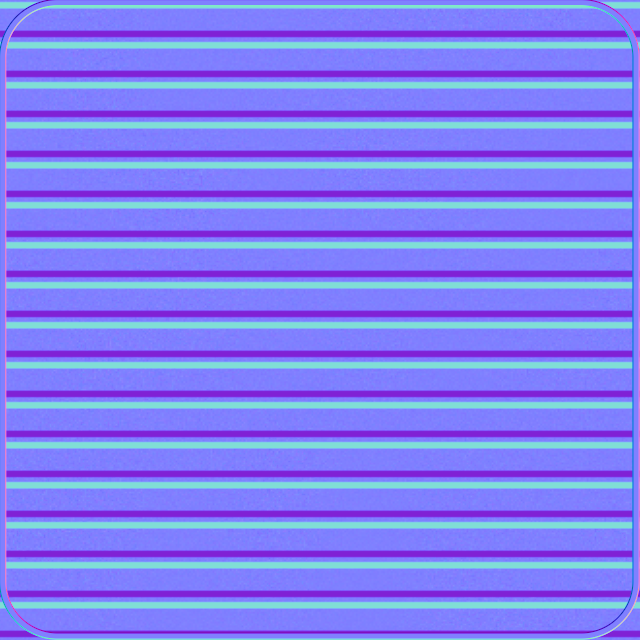
This texture map is drawn by a Shadertoy shader. Its source:

```glsl
vec2 hash22(vec2 cell) {
    vec3 h = fract(cell.xyx * vec3(0.1031, 0.1030, 0.0973));
    h += dot(h, h.yzx + 33.33);
    return fract((h.xx + h.yz) * h.zy);
}

// Two independent channels of value noise, each in -1..1
vec2 noise2(vec2 p) {
    vec2 i = floor(p), f = fract(p);
    f = f * f * (3.0 - 2.0 * f);
    vec2 low = mix(hash22(i), hash22(i + vec2(1, 0)), f.x);
    vec2 high = mix(hash22(i + vec2(0, 1)), hash22(i + 1.0), f.x);
    return 2.0 * mix(low, high, f.y) - 1.0;
}

float stripe(float offset, float soft) {
    return 1.0 - smoothstep(0.082 - soft, 0.082 + soft, abs(offset));
}

float edgeLine(float dist, float pixel) {
    return clamp((0.0009 - abs(dist)) / pixel + 0.5, 0.0, 1.0);
}

void mainImage(out vec4 fragColor, in vec2 fragCoord) {
    vec2 uv = fragCoord / iResolution.xy;
    float pixel = 1.0 / min(iResolution.x, iResolution.y);

    // Sixteen grooves, each with a downward and an upward slope
    float phase = fract(uv.y * 16.0);
    float soft = max(0.027, 8.0 * pixel);
    float slope = stripe(phase - 0.869, soft) - stripe(phase - 0.152, soft);
    vec2 tilt = vec2(0.0, 0.74 * slope);

    // Rounded panel and its outward direction
    vec2 p = uv - vec2(0.499, 0.501);
    vec2 q = abs(p) - 0.409;
    float panel = length(max(q, 0.0)) + min(max(q.x, q.y), 0.0) - 0.081;
    vec2 outward = normalize(max(q, 1e-5)) * sign(p);

    // Fine surface grain, stronger in loose patches
    vec2 grain = noise2(uv * 330.0);
    float patchiness = 0.5 + 0.5 * noise2(uv * 7.0).x;
    tilt += (0.025 * grain + 0.12 * grain * grain * grain * patchiness) * (1.0 - abs(slope));

    // Flat border band between two bevelled edges
    float rim = 0.0097;
    float band = clamp(0.5 + (0.5 * rim - abs(panel - 0.5 * rim)) / pixel, 0.0, 1.0);
    tilt = mix(tilt, vec2(0.0), band);
    vec2 bevel = 0.98 * outward * vec2(-1.0, 1.0);
    tilt = mix(tilt, bevel, edgeLine(panel, pixel));
    tilt = mix(tilt, -bevel, edgeLine(panel - rim, pixel));

    // Encode the unit normal as colour
    vec3 normal = vec3(tilt, sqrt(max(0.0, 1.0 - dot(tilt, tilt))));
    fragColor = vec4(0.5 + 0.5 * normal, 1.0);
}
```
